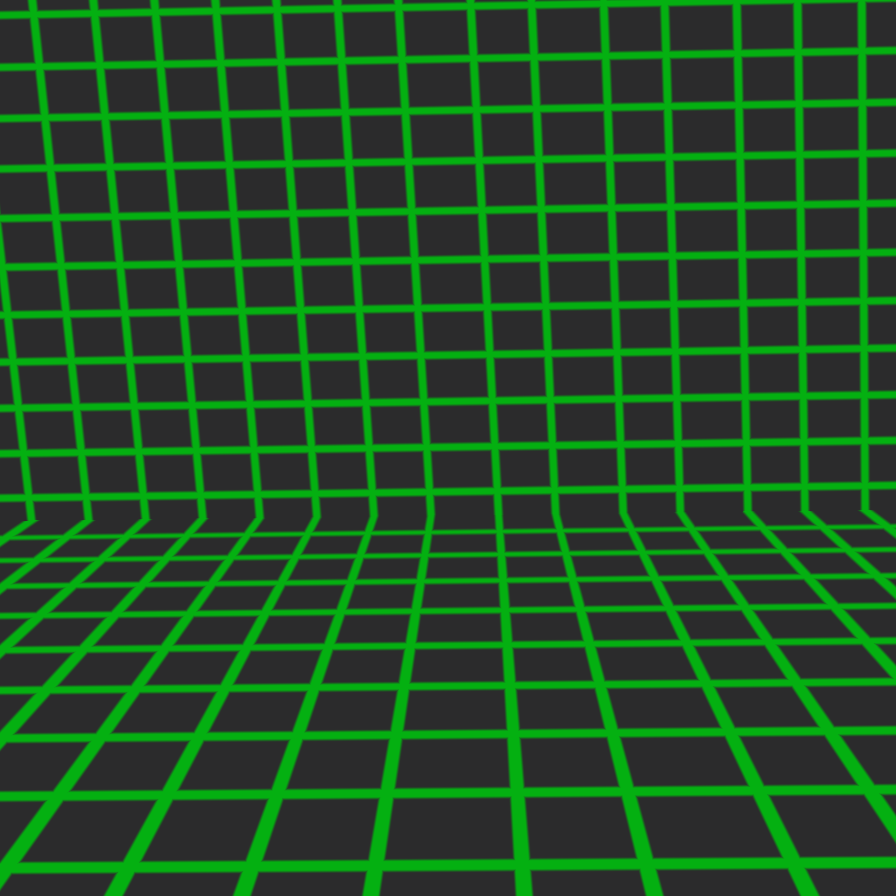
This background is drawn by a WebGL 2 fragment shader. Its source:

```glsl
#version 300 es
precision highp float;

#define BACKDROP vec3(0.17, 0.17, 0.172)
#define LINE_GREEN vec3(0.015, 0.69, 0.065)
#define CREASE_HEIGHT 0.4186
#define CREASE_TILT 0.0127
#define WALL_APEX vec2(1.023, -8.10)
#define FLOOR_APEX vec2(0.534, 0.759)
#define COLUMN_COUNT 15
#define COLUMN_STEP 0.0637
#define WALL_HALF_WIDTH 0.0044
#define FLOOR_HALF_WIDTH 0.0041
#define SOFTNESS 0.0021

uniform vec2 u_resolution;
out vec4 fragColor;

// Signed height above the fold between wall and floor
float aboveCrease(vec2 p) {
    return p.y - CREASE_HEIGHT - CREASE_TILT * p.x;
}

// Where each column meets the fold; the right half has a few wider gaps
float columnAnchor(int i) {
    float widened = clamp(floor((float(i) - 6.0) / 2.0), 0.0, 3.3);
    return 0.0352 + COLUMN_STEP * float(i) + 0.0117 * widened;
}

float stroke(float dist, float halfWidth) {
    float soft = max(SOFTNESS, 0.7 / u_resolution.y);
    return 1.0 - smoothstep(halfWidth - soft, halfWidth + soft, abs(dist));
}

// Lines fanning out from an apex through the anchors on the fold
float columns(vec2 p, vec2 apex, float halfWidth) {
    vec2 ray = p - apex;
    float apexSide = aboveCrease(apex);
    float scale = apexSide / (apexSide - aboveCrease(p));
    float anchor = apex.x + ray.x * scale;
    float nearest = 1.0;
    for (int i = 0; i < COLUMN_COUNT; i++) {
        nearest = min(nearest, abs(anchor - columnAnchor(i)));
    }
    float perpendicular = nearest / scale * abs(ray.y) / length(ray);
    return stroke(perpendicular, halfWidth / scale);
}

// Wall rows: spacing grows slowly with height
float wallRows(vec2 p) {
    const float spacing = 0.0492;
    const float growth = 0.00047;
    float h = (p.y - 0.444 - 0.0143 * p.x) / (1.0 + 0.0093 * p.x);
    float root = sqrt(max(spacing * spacing + 4.0 * growth * h, 0.0));
    float row = max(round((root - spacing) / (2.0 * growth)), 0.0);
    return stroke(h - row * (spacing + growth * row), WALL_HALF_WIDTH - 0.0002);
}

// Floor rows: evenly spaced in reciprocal depth
float floorRows(vec2 p) {
    const float farthest = 2.551;
    const float spacing = 0.1545;
    float depth = 0.392 + (0.3997 - p.y + 0.0128 * p.x) / (1.0 + 0.0177 * p.x);
    float row = max(round((farthest - 1.0 / depth) / spacing), 0.0);
    float rowDepth = 1.0 / (farthest - spacing * row);
    return stroke(depth - rowDepth, 0.0103 * depth - 0.0016);
}

void main() {
    vec2 p = gl_FragCoord.xy / u_resolution;
    float grid;
    if (aboveCrease(p) > 0.0) {
        grid = max(columns(p, WALL_APEX, WALL_HALF_WIDTH), wallRows(p));
    } else {
        grid = max(columns(p, FLOOR_APEX, FLOOR_HALF_WIDTH), floorRows(p));
    }
    fragColor = vec4(mix(BACKDROP, LINE_GREEN, grid), 1.0);
}
```
